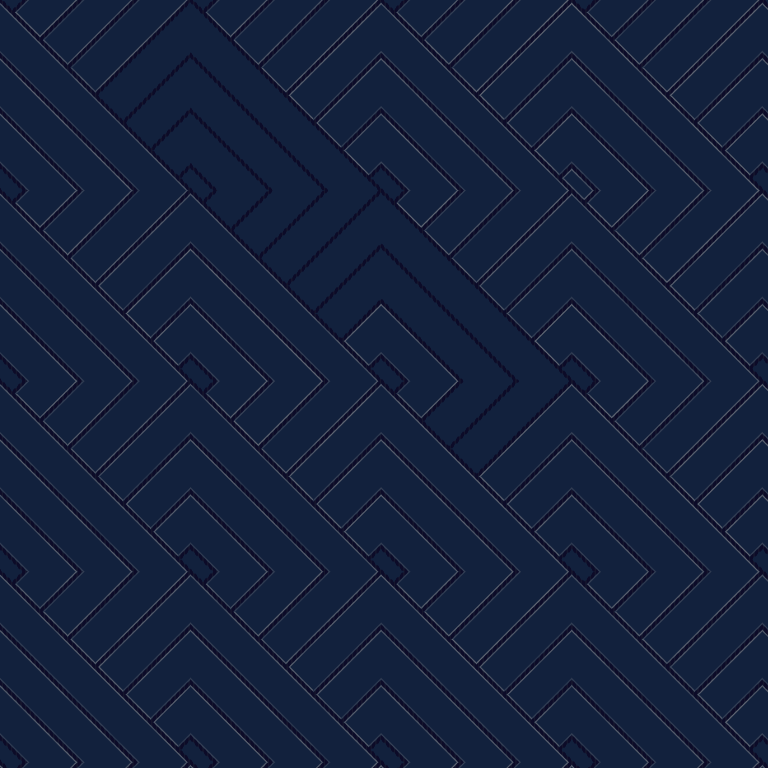
Write a Shadertoy shader that draws this pattern.

```glsl
const float REPEATS = 4.03;         // cells across and down
const float RING_STEP = 0.29;       // spacing of the nested outlines
const float CORE_SIZE = 0.13;       // reach of the smallest outline
const float LAST_RING = 3.0;
const float LINE_HALF = 0.0088;     // half width of the dark grooves
const float GLINT_OFFSET = 0.0132;  // groove centre to pale edge
const float GLINT_HALF = 0.0034;
const float INNER_GLINT = 0.5;      // strength on the inward side of a panel
const float BEAD_PERIOD = 0.0245;
const float BEAD_LIT = 0.12;
const float BEAD_BARE = 0.3;
const float BEAD_FADE = 0.75;       // how far the gaps between beads pale
const float WEAR_SCALE = 9.0;
const vec3 NAVY = vec3(0.07, 0.13, 0.24);
const vec3 GROOVE = vec3(0.047, 0.043, 0.155);
const vec3 GROOVE_GAP = vec3(0.095, 0.095, 0.18);
const vec3 GLINT = vec3(0.37, 0.39, 0.44);

float hash(vec3 p) {
    p = fract(p * vec3(0.1031, 0.1030, 0.0973));
    p += dot(p, p.yzx + 33.33);
    return fract((p.x + p.y) * p.z);
}

vec2 gradient(vec2 cell) {
    float angle = 6.2832 * hash(vec3(cell, 7.0));
    return vec2(cos(angle), sin(angle));
}

float gradientNoise(vec2 p) {
    vec2 i = floor(p), f = fract(p);
    vec2 w = f * f * f * (f * (f * 6.0 - 15.0) + 10.0);
    vec2 e = vec2(1.0, 0.0);
    float low = mix(dot(gradient(i), f), dot(gradient(i + e), f - e), w.x);
    float high = mix(dot(gradient(i + e.yx), f - e.yx),
                     dot(gradient(i + e.xx), f - e.xx), w.x);
    return mix(low, high, w.y);
}

// Coverage of a stroke, smoothed over one pixel
float stroke(float dist, float halfWidth, float pixel) {
    return clamp((halfWidth - abs(dist)) / pixel + 0.5, 0.0, 1.0)
         * min(1.0, 2.0 * halfWidth / pixel);
}

// Panels that have lost their pale edge
bool isBare(vec2 node, float ring) {
    bool wornCell = node == vec2(1.0);
    bool wornRim = node == vec2(2.0) && ring > 1.5;
    bool plainCore = ring < 0.5 && node != vec2(3.0, 1.0);
    return wornCell || wornRim || plainCore;
}

void mainImage(out vec4 fragColor, in vec2 fragCoord) {
    vec2 p = fragCoord / iResolution.y;
    p = vec2(p.x, 1.0 - p.y) * REPEATS;
    float pixel = REPEATS / iResolution.y;

    // Diagonal bands, each split into cells staggered by half a cell
    float across = p.x - p.y;
    float band = floor(across);
    across -= band;
    float along = p.x + p.y - band;
    float row = floor(along * 0.5 + 0.5);
    along -= 2.0 * row;
    vec2 node = vec2(band + row, row);

    // Nested rectangles standing on the lower edge of the band
    float reach = max(across, abs(along));
    float ring = clamp(ceil((reach - CORE_SIZE) / RING_STEP), 0.0, LAST_RING);
    float outerReach = CORE_SIZE + RING_STEP * ring;
    float outer = min(outerReach - reach, across);
    float inner = ring > 0.5 ? reach - outerReach + RING_STEP : 1.0;
    float edge = min(outer, inner) * inversesqrt(2.0);

    // Pale panel edges, unevenly worn
    bool bare = isBare(node, ring);
    float wear = mix(0.8, 1.0, hash(vec3(node + 11.0, ring)));
    wear *= clamp(0.95 + 0.6 * gradientNoise(p * WEAR_SCALE), 0.0, 1.0);
    wear *= inner < outer ? INNER_GLINT : 1.0;
    float glint = bare ? 0.0 : wear * stroke(edge - GLINT_OFFSET, GLINT_HALF, pixel);

    // Beaded dark grooves, paler between the beads
    float bead = cos(6.2832 * p.x / BEAD_PERIOD);
    float swell = 1.0 + bead * (bare ? BEAD_BARE : BEAD_LIT);
    float groove = stroke(edge, LINE_HALF * swell, pixel);
    float gap = BEAD_FADE * smoothstep(0.2, 1.0, -bead);

    vec3 color = mix(NAVY, GLINT, glint);
    color = mix(color, mix(GROOVE, GROOVE_GAP, gap), groove);
    fragColor = vec4(color, 1.0);
}
```
